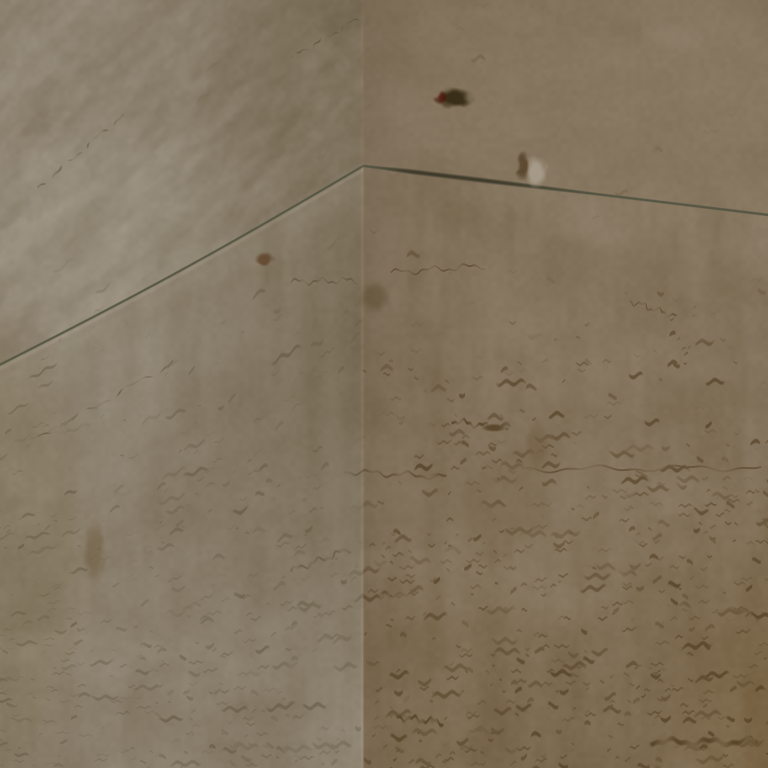
A three.js fragment shader for this texture:

```glsl
varying vec2 vUv;

vec2 hash2(vec2 p) {
  vec3 q = fract(vec3(p.xyx) * vec3(0.1031, 0.103, 0.0973));
  q += dot(q, q.yzx + 33.33);
  return fract((q.xx + q.yz) * q.zy);
}

// Smooth cellular noise: jittered cells blended by distance, about -1 to 1
float mottle(vec2 p) {
  vec2 cell = floor(p);
  float sum = 0.0, total = 0.0;
  for (int j = -1; j <= 1; j++) {
    for (int i = -1; i <= 1; i++) {
      vec2 id = cell + vec2(float(i), float(j));
      vec2 r = hash2(id + 71.0);
      vec2 d = p - id - 0.2 - 0.6 * r;
      float w = exp(-4.5 * dot(d, d));
      sum += w * (hash2(id + 19.0).x * 2.0 - 1.0);
      total += w;
    }
  }
  return sum / total;
}

// Short wavy pits, one possible stroke per cell
float pits(vec2 p, float density) {
  vec2 cell = floor(p);
  float mark = 0.0;
  for (int j = -1; j <= 1; j++) {
    for (int i = -1; i <= 1; i++) {
      vec2 id = cell + vec2(float(i), float(j));
      vec2 r = hash2(id), s = hash2(id + 47.0);
      vec2 d = p - id - r;
      d.y += (s.x - 0.35) * d.x + 0.13 * sin(d.x * 13.0 + r.x * 40.0);
      float reach = 0.12 + 0.45 * s.y * s.y;
      float taper = 1.0 - d.x * d.x / (reach * reach);
      float body = 1.0 - smoothstep(0.0, 0.16, abs(d.y) - 0.06 * taper);
      float here = smoothstep(s.x, s.x + 0.15, density);
      mark = max(mark, body * smoothstep(0.0, 0.6, taper) * here * (0.4 + 0.6 * r.y));
    }
  }
  return mark;
}

float blob(vec2 p, vec2 centre, vec2 radius) {
  vec2 d = (p - centre) / radius;
  return 1.0 - smoothstep(0.45, 1.25, length(d));
}

// Broken hairline between two ends
float vein(vec2 p, vec2 a, vec2 b, float width) {
  vec2 d = b - a;
  float t = clamp(dot(p - a, d) / dot(d, d), 0.0, 1.0);
  vec2 bend = vec2(0.0, 0.003 * sin(t * 17.0 + a.x * 50.0) + 0.0016 * sin(t * 43.0));
  float line = 1.0 - smoothstep(width * 0.3, width * 1.5, length(p - a - d * t - bend));
  return line * (0.65 + 0.35 * sin(t * 23.0 + a.y * 60.0));
}

void main() {
  vec2 p = vUv;
  float corner = 0.473, dx = p.x - corner;
  float right = smoothstep(-0.0015, 0.0015, dx), left = 1.0 - right;

  // Stone courses recede from the corner on both walls
  float scale = 1.0 + dx * (dx < 0.0 ? 0.8 : -0.177);
  float sag = dx < 0.0 ? 0.006 * sin(3.1416 * p.x / corner) : 0.0;
  vec2 wall = vec2(p.x, 0.1 + (p.y + sag - 0.1) / scale);
  float joint = (wall.y - 0.784) * scale;
  float upper = smoothstep(-0.002, 0.002, joint);

  // Broad light on each wall
  vec3 leftStone = mix(vec3(0.545, 0.502, 0.43), vec3(0.485, 0.437, 0.355), smoothstep(0.12, 0.47, p.x) * smoothstep(0.08, 0.4, p.y));
  leftStone += vec3(0.045, 0.05, 0.056) * blob(p, vec2(0.16, 0.67), vec2(0.24, 0.15)) * upper;
  leftStone += vec3(0.03, 0.034, 0.036) * exp(-abs(joint + 0.02) * 35.0) * (1.0 - upper);
  leftStone -= vec3(0.02, 0.025, 0.04) * blob(p, vec2(0.0, 0.28), vec2(0.12, 0.3));
  vec3 rightStone = mix(vec3(0.495, 0.425, 0.325), vec3(0.52, 0.456, 0.367), smoothstep(0.0, 0.6, p.y));
  rightStone -= vec3(0.035, 0.035, 0.03) * exp(-max(dx, 0.0) * 14.0);
  rightStone -= vec3(0.015, 0.025, 0.045) * smoothstep(0.8, 1.0, p.x) * (1.0 - smoothstep(0.05, 0.4, p.y));
  vec3 col = mix(leftStone, rightStone, right);

  // Clouding, vertical wash marks, slanted tooling and grain
  vec2 slant = vec2(p.x + p.y, p.y - p.x);
  float tooling = mottle(slant * vec2(16.0, 42.0)) + 0.7 * mottle(slant * vec2(40.0, 75.0) + 9.0);
  float wash = mottle(p * vec2(38.0, 7.0)) + 0.6 * mottle(p * vec2(85.0, 16.0) + 30.0);
  col += vec3(0.018, 0.02, 0.023) * mottle(wall * vec2(7.0, 10.0) + 4.0);
  col += vec3(0.011, 0.012, 0.014) * mottle(wall * vec2(24.0, 32.0));
  col += vec3(0.018, 0.019, 0.021) * tooling * left * upper;
  col += vec3(0.012, 0.013, 0.015) * wash * (1.0 - upper);
  col += 0.009 * mottle(p * 145.0);

  // Scattered pits thicken toward the floor
  float patches = 0.5 + 0.5 * mottle(wall * vec2(9.0, 13.0) + 50.0);
  float low = 1.0 - smoothstep(0.2, 0.75, p.y);
  float density = (0.06 + 0.46 * low) * (0.35 + 1.3 * patches) * mix(0.8, 1.0, right);
  float mark = pits(wall * vec2(25.0, 48.0), density);
  mark = max(mark, 0.7 * pits(wall * vec2(48.0, 85.0) + 13.0, density * 0.75));
  mark *= mix(0.4, 0.62, right);

  // Longer veins
  float veins = vein(p, vec2(0.45, 0.386), vec2(0.58, 0.379), 0.0018);
  veins = max(veins, vein(p, vec2(0.68, 0.389), vec2(0.99, 0.391), 0.0014));
  veins = max(veins, vein(p, vec2(0.38, 0.257), vec2(0.455, 0.285), 0.0022));
  veins = max(veins, vein(p, vec2(0.51, 0.645), vec2(0.63, 0.654), 0.0014));
  veins = max(veins, vein(p, vec2(0.38, 0.633), vec2(0.465, 0.635), 0.0015));
  veins = max(veins, vein(p, vec2(0.82, 0.608), vec2(0.88, 0.588), 0.0017));
  veins = max(veins, vein(p, vec2(0.05, 0.43), vec2(0.23, 0.53), 0.0014));
  veins = max(veins, vein(p, vec2(0.05, 0.755), vec2(0.16, 0.85), 0.0016));
  veins = max(veins, vein(p, vec2(0.38, 0.925), vec2(0.47, 0.978), 0.0014));
  mark = max(mark, 0.5 * veins);
  float gash = vein(p, vec2(0.59, 0.452), vec2(0.66, 0.441), 0.0022);
  gash = max(gash, blob(p, vec2(0.643, 0.443), vec2(0.015, 0.005)));
  gash = max(gash, vein(p, vec2(0.85, 0.034), vec2(0.985, 0.034), 0.0035));
  gash = max(gash, vein(p, vec2(0.51, 0.067), vec2(0.575, 0.06), 0.0026));
  mark = max(mark, 0.7 * gash);
  col = mix(col, mix(vec3(0.31, 0.28, 0.18), vec3(0.29, 0.21, 0.1), right), mark);

  // Stains, knots and the pale chip
  vec2 rough = p + 0.003 * vec2(mottle(p * 90.0), mottle(p * 80.0 + 7.0));
  col = mix(col, vec3(0.36, 0.3, 0.19), 0.55 * blob(rough, vec2(0.488, 0.614), vec2(0.017, 0.022)));
  col = mix(col, vec3(0.44, 0.36, 0.25), 0.5 * blob(rough, vec2(0.124, 0.28), vec2(0.013, 0.04)));
  col = mix(col, vec3(0.43, 0.35, 0.24), 0.5 * blob(rough, vec2(0.7, 0.42), vec2(0.014, 0.035)));
  col = mix(col, vec3(0.37, 0.26, 0.16), 0.8 * blob(rough, vec2(0.346, 0.663), vec2(0.011, 0.009)));
  col = mix(col, vec3(0.2, 0.16, 0.07), 0.92 * blob(rough, vec2(0.591, 0.872), vec2(0.022, 0.011)));
  col = mix(col, vec3(0.3, 0.08, 0.03), 0.75 * blob(rough, vec2(0.575, 0.873), vec2(0.008, 0.009)));
  col = mix(col, vec3(0.3, 0.22, 0.12), 0.7 * blob(rough, vec2(0.681, 0.785), vec2(0.008, 0.018)));

  // Joint, heaviest just right of the corner
  float heavy = smoothstep(0.48, 0.54, p.x) * (1.0 - smoothstep(0.62, 0.8, p.x));
  float seam = 1.0 - smoothstep(0.0004, 0.0028 + 0.002 * heavy, abs(joint));
  col += 0.045 * exp(-pow((joint + 0.005) / 0.003, 2.0)) * left;
  col = mix(col, mix(vec3(0.31, 0.32, 0.25), vec3(0.21, 0.2, 0.14), heavy), seam * 0.88);
  col = mix(col, vec3(0.66, 0.62, 0.55), 0.9 * blob(rough, vec2(0.699, 0.777), vec2(0.013, 0.02)));

  // Worn edge of the corner
  float edge = exp(-pow((dx + 0.001) / 0.0025, 2.0));
  col += vec3(0.035, 0.03, 0.025) * edge * (1.0 - 0.5 * upper);

  gl_FragColor = vec4(col, 1.0);
}
```
